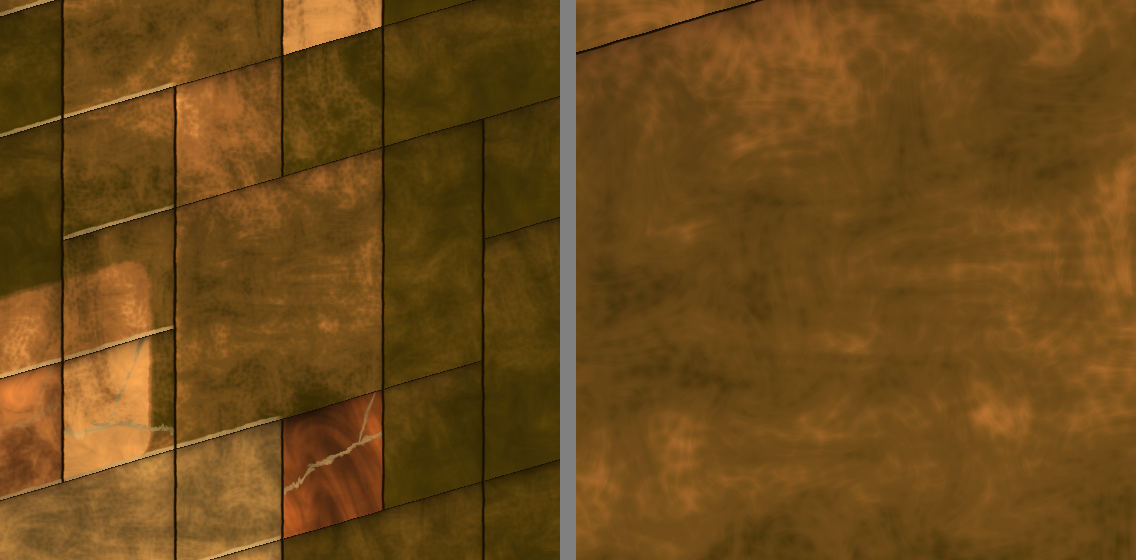
Left, the full canvas; right, a detail of the centre.
This texture is drawn by a Shadertoy shader. Its source:

```glsl
// Slanted wall of copper, ochre and olive stone slabs, partly sunlit.
// A sheared grid is merged into large, tall and single slabs by a lattice
// rule of period eight; layered sines and cellular noise weather the faces.

#define SLANT 0.29
#define PITCH vec2(0.189, 0.216)
#define GRID_ORIGIN vec2(0.116, 0.245)
#define JOINT_WIDTH 0.0022
#define LEDGE_WIDTH 0.007
#define VEIN_WIDTH 0.006
#define MOTTLE 0.20
#define GRAIN 0.16

const vec3 OLIVE  = vec3(0.28, 0.21, 0.02);
const vec3 BROWN  = vec3(0.43, 0.29, 0.09);
const vec3 TAN    = vec3(0.62, 0.38, 0.16);
const vec3 COPPER = vec3(0.82, 0.55, 0.27);
const vec3 OCHRE  = vec3(0.69, 0.51, 0.25);
const vec3 RUST   = vec3(0.60, 0.27, 0.09);
const vec3 PALE   = vec3(0.84, 0.68, 0.42);
const vec3 GAP    = vec3(0.09, 0.06, 0.01);

vec2 hash2(vec2 p) {
    p = vec2(dot(p, vec2(127.1, 311.7)), dot(p, vec2(269.5, 183.3)));
    return fract(sin(p) * 43758.5);
}

// Distance to the nearest scattered point
float cellular(vec2 p) {
    vec2 cell = floor(p);
    float nearest = 2.0;
    for (int y = -1; y <= 1; y++)
        for (int x = -1; x <= 1; x++) {
            vec2 c = cell + vec2(x, y);
            nearest = min(nearest, length(c + hash2(c) - p));
        }
    return nearest;
}

// Layered, warped sines, roughly -1 to 1
float waves(vec2 p) {
    float sum = 0.0, amp = 0.6;
    for (int i = 0; i < 6; i++) {
        p = mat2(0.8, 0.6, -0.6, 0.8) * p * 1.75 + 1.3;
        p += 0.7 * sin(p.yx);
        sum += amp * sin(p.x) * cos(p.y);
        amp *= 0.68;
    }
    return sum;
}

vec3 stoneRamp(float t) {
    vec3 c = mix(OLIVE, BROWN, smoothstep(0.0, 0.33, t));
    c = mix(c, TAN, smoothstep(0.33, 0.66, t));
    return mix(c, COPPER, smoothstep(0.66, 1.0, t));
}

// Grid cell to slab: returns its origin and size, and its role in the lattice
ivec4 slabAt(ivec2 cell, out int role) {
    role = (3 * cell.x - cell.y - 2) & 7;
    ivec2 o = cell, size = ivec2(1);
    if (role == 0 || role == 2 || role == 3 || role == 7) {
        o -= ivec2(role == 2 || role == 3, role == 2 || role == 7);
        size = ivec2(2);
        if (((o.x - o.y) & 7) == 4) { o.y = cell.y; size.y = 1; }
    } else if (role == 5 || role == 6) {
        o.y -= int(role == 5);
        size.y = 2;
        if ((o.x + 20) % 5 < 2) { o = cell; size.y = 1; }
    }
    return ivec4(o, size);
}

void mainImage(out vec4 fragColor, in vec2 fragCoord) {
    vec2 uv = fragCoord / iResolution.xy;
    float px = 1.0 / iResolution.y;
    vec2 p = vec2(uv.x, 1.0 - uv.y + SLANT * uv.x);
    float mottle = waves(uv * 6.0), fine = waves(uv * 28.0 + 4.0);

    // Slab layout with gently uneven columns
    vec2 q = p - vec2(0.011 * sin(6.0 * (p.x - 0.18)), 0.0) + 0.0012 * vec2(fine, mottle);
    vec2 g = (q - GRID_ORIGIN) / PITCH;
    int role;
    ivec4 slab = slabAt(ivec2(floor(g)), role);
    vec2 size = vec2(slab.zw), f = (g - vec2(slab.xy)) / size;
    vec2 near = f * size * PITCH, far = (1.0 - f) * size * PITCH;
    vec2 mid = GRID_ORIGIN + (vec2(slab.xy) + 0.5 * size) * PITCH;
    bool single = slab.z * slab.w == 1, tall = slab.w > slab.z, dark = role == 4;

    // Tone from slab role, place on the wall and weathering
    float lit = smoothstep(-0.03, 0.10, mid.x) * (1.0 - smoothstep(0.60, 0.68, mid.x));
    float low = smoothstep(0.86, 0.98, mid.y) * lit;
    float tone = tall ? 0.95 : dark ? 0.06 : role == 1 ? 0.45 : single ? 0.22 : 0.36;
    tone = mix(0.08, tone, lit) + 0.25 * low + 0.18 * (0.5 - f.y) * float(!tall);
    float stain = 1.0 - smoothstep(0.15, 0.55, f.y + 0.25 * mottle);
    tone -= 0.5 * stain * float(tall) * lit;
    tone += 0.16 * lit * exp(-40.0 * dot(uv - vec2(0.37, 0.72), uv - vec2(0.37, 0.72)));

    // Rounded patch of sunlight
    vec2 box = abs(p - vec2(0.05, 0.715)) - vec2(0.17, 0.133);
    float sunEdge = length(max(box, 0.0)) - 0.05;
    float sun = 1.0 - smoothstep(-0.01, 0.008, sunEdge);
    tone = mix(tone, 0.64 + 0.28 * smoothstep(0.66, 0.69, p.y), sun);
    float grain = cellular(uv * 100.0) - 0.5;
    tone += (MOTTLE * mottle + 0.08 * fine + GRAIN * grain) * (0.4 + 0.6 * max(lit, sun));

    // Pale vein with a steep branch; lighter stone below it
    float e = dark ? f.x : 1.0 - f.x;
    float veinY = (dark ? 0.6 : 0.37) + 0.26 * e * e + 0.05 * fine;
    float branchX = (dark ? 0.4 : 0.75) + 0.45 * (veinY - f.y);
    float branch = abs(f.x - branchX) * PITCH.x + 0.003 + 0.2 * max(f.y - veinY, 0.0);
    float veinDist = min(abs(f.y - veinY) * PITCH.y, branch);
    float veined = float(single && role != 6) * lit * smoothstep(0.6, 0.7, mid.y);
    tone += 0.4 * veined * float(dark) * smoothstep(0.0, 0.05, f.y - veinY);
    float vein = veined * (1.0 - smoothstep(VEIN_WIDTH * 0.5, VEIN_WIDTH + px, veinDist + 0.002 * fine));

    vec3 color = stoneRamp(tone);
    color = mix(color, OCHRE * (0.5 + 0.7 * tone), 0.7 * low * (1.0 - sun));
    float rust = float(role == 1) * smoothstep(0.6, 0.75, mid.y) * (0.25 + 0.6 * lit);
    color = mix(color, RUST * (0.85 + 0.4 * mottle), rust);
    color *= 1.0 + 0.14 * mottle + 0.08 * fine;
    color = mix(color, PALE * (0.8 + 0.2 * fine), 0.75 * vein);

    // Cast shadows, lit left rims, pale ledges and dark joints
    color *= 1.0 - 0.4 * exp(-near.y / 0.014) - 0.25 * exp(-far.x / 0.006);
    color += 0.13 * COPPER * exp(-near.x / 0.005) * max(lit, sun);
    float reach = 0.31 + 0.19 * smoothstep(0.80, 0.88, p.y);
    float ledge = 1.0 - smoothstep(LEDGE_WIDTH - px, LEDGE_WIDTH + px, far.y + 0.002 * fine);
    ledge *= 1.0 - smoothstep(reach - 0.01, reach + 0.01, p.x);
    color = mix(color, PALE * (0.85 + 0.2 * mottle), 0.8 * ledge);
    float joint = min(min(near.x, far.x), near.y + 0.0008);
    color = mix(GAP, color, smoothstep(JOINT_WIDTH - px, JOINT_WIDTH + px, joint));
    fragColor = vec4(clamp(color, 0.0, 1.0), 1.0);
}
```
